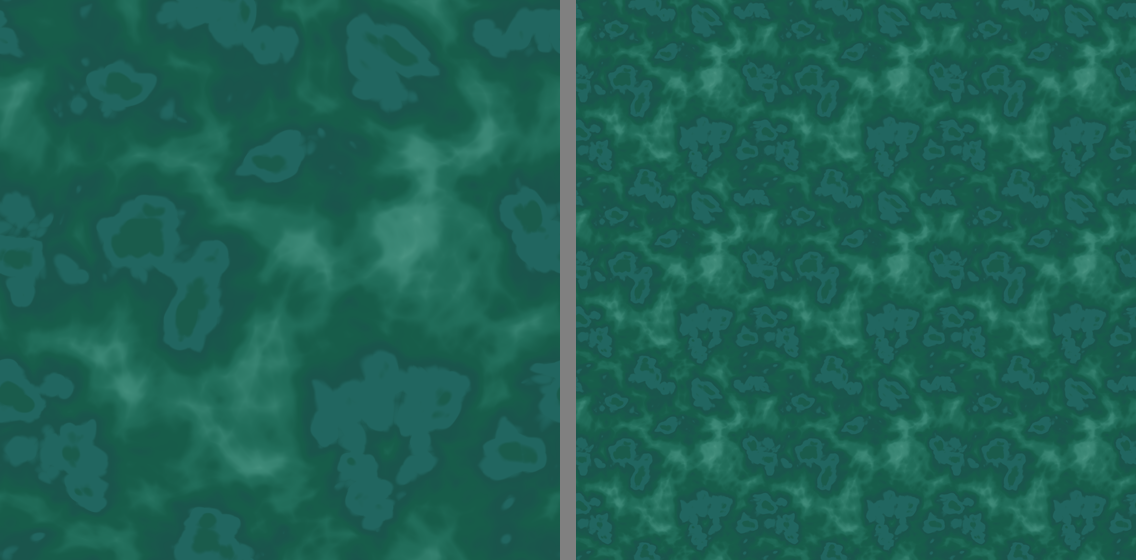
Left, the tile; right, the same tile 3 across and 3 down.
Write a Shadertoy shader that draws this texture.

```glsl
// Tiling sea-green marble: pale cellular veins around dark basins with teal pools.

vec2 hash2(vec2 p) {
    return fract(sin(vec2(dot(p, vec2(127.1, 311.7)), dot(p, vec2(269.5, 183.3)))) * 43758.5453);
}

// Smooth vector noise that wraps after `cells` lattice steps
vec2 wrappedNoise(vec2 uv, float cells) {
    vec2 p = uv * cells, i = floor(p), f = fract(p);
    f = f * f * (3.0 - 2.0 * f);
    vec2 a = hash2(mod(i, cells) + cells);
    vec2 b = hash2(mod(i + vec2(1, 0), cells) + cells);
    vec2 c = hash2(mod(i + vec2(0, 1), cells) + cells);
    vec2 d = hash2(mod(i + vec2(1, 1), cells) + cells);
    return mix(mix(a, b, f.x), mix(c, d, f.x), f.y) - 0.5;
}

// Distance to the nearest scattered point, wrapping after `cells` steps
float wrappedCells(vec2 uv, float cells) {
    vec2 p = uv * cells, i = floor(p), f = fract(p);
    float nearest = 8.0;
    for (int y = -1; y <= 1; y++)
    for (int x = -1; x <= 1; x++) {
        vec2 o = vec2(x, y);
        vec2 toPoint = o + hash2(mod(i + o, cells) + 3.0 * cells) - f;
        nearest = min(nearest, dot(toPoint, toPoint));
    }
    return sqrt(nearest);
}

void mainImage(out vec4 fragColor, in vec2 fragCoord) {
    vec2 uv = fragCoord / iResolution.xy;

    // Bend the cell walls into wandering veins
    uv += 0.07 * wrappedNoise(uv, 5.0) + 0.025 * wrappedNoise(uv, 13.0)
        + 0.007 * wrappedNoise(uv, 40.0);

    // Layered cells: wide basins down to small bubbles
    float height = 0.50 * wrappedCells(uv, 4.0)
                 + 0.25 * wrappedCells(uv, 8.0)
                 + 0.14 * wrappedCells(uv, 17.0)
                 + 0.05 * wrappedCells(uv, 34.0);

    // Colour bands from pool floor to vein crest
    vec3 color = vec3(0.10, 0.36, 0.30);
    vec3 teal = vec3(0.13, 0.40, 0.375);
    vec3 shade = vec3(0.10, 0.335, 0.30);
    vec3 green = vec3(0.09, 0.365, 0.29);
    vec3 jade = vec3(0.13, 0.43, 0.355);
    vec3 mint = vec3(0.23, 0.53, 0.46);
    vec3 crest = vec3(0.36, 0.64, 0.57);
    color = mix(color, teal, smoothstep(0.185, 0.22, height));
    color = mix(color, shade, smoothstep(0.29, 0.32, height));
    color = mix(color, green, smoothstep(0.34, 0.43, height));
    color = mix(color, jade, smoothstep(0.43, 0.54, height));
    color = mix(color, mint, smoothstep(0.53, 0.65, height));
    color = mix(color, crest, smoothstep(0.64, 0.80, height));

    fragColor = vec4(color, 1.0);
}
```
